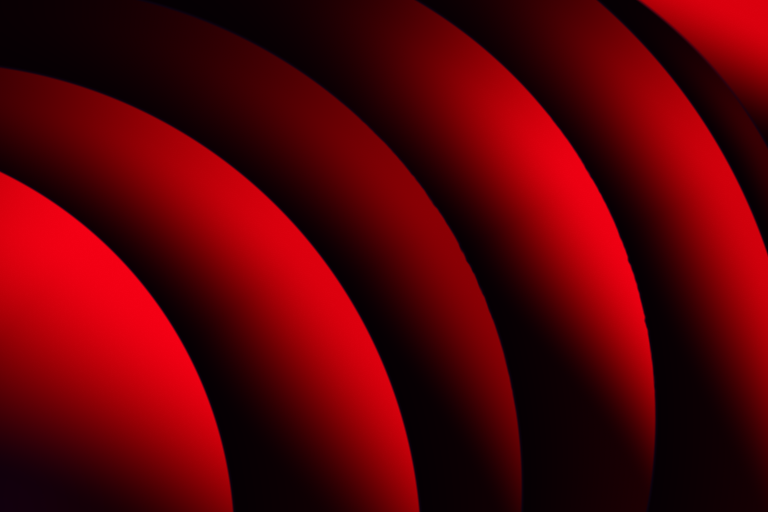
Give the GLSL for this background, as a Shadertoy shader.

```glsl
// Overlapping curved red sheets lit from the side, each shading the next.
// Discs are painted from the outermost inward; every band ramps from the
// shadow beside its inner neighbour to a bright rim that fades along the arc.

#define BANDS 6
#define EDGE_SOFT 0.0028
#define RIM_WIDTH 0.007
#define ROUGHNESS 0.0016
#define GRAIN 0.008
#define SHADOW_START 0.0
#define SHADOW_END 0.92
#define TERMINATOR 0.6
#define UPPER_LIFT 0.2
#define BOUNCE 0.12

const vec3 SHADOW_COLOR = vec3(0.018, 0.0, 0.010);
const vec3 RIM_COLOR = vec3(0.06, 0.015, 0.10);

// Centre and radius; the first entry is the hidden core of the inner sheet
const vec3 DISCS[7] = vec3[7](
    vec3(-0.349, -0.063, 0.250),
    vec3(-0.349, -0.063, 0.807),
    vec3(-0.138, -0.083, 0.961),
    vec3( 0.040,  0.048, 0.979),
    vec3( 0.336,  0.184, 0.944),
    vec3( 0.428,  0.144, 1.130),
    vec3( 0.730,  0.288, 0.878));

// Per band: highlight angle, upper falloff, lower falloff, peak level
const vec4 LIGHTS[6] = vec4[6](
    vec4(0.85, 0.70, 0.80, 0.84),
    vec4(0.68, 0.66, 0.68, 0.76),
    vec4(0.56, 0.56, 0.56, 0.47),
    vec4(0.52, 0.47, 0.54, 0.82),
    vec4(0.47, 0.40, 0.54, 0.72),
    vec4(0.52, 0.26, 0.50, 0.18));

float hash(vec2 p) {
    return fract(sin(dot(p, vec2(127.1, 311.7))) * 43758.5453);
}

float noise(vec2 p) {
    vec2 cell = floor(p);
    vec2 f = fract(p);
    f = f * f * (3.0 - 2.0 * f);
    return mix(mix(hash(cell), hash(cell + vec2(1, 0)), f.x),
               mix(hash(cell + vec2(0, 1)), hash(cell + vec2(1, 1)), f.x), f.y);
}

float discDistance(vec2 p, vec3 disc) {
    return length(p - disc.xy) - disc.z;
}

// Level to colour: deep red with a slight crimson shift in the highlights
vec3 redTone(float level) {
    return SHADOW_COLOR + vec3(level, 0.0, 0.09 * pow(level, 4.0));
}

float bandLevel(vec2 p, vec3 inner, vec3 outer, vec4 light) {
    float fromInner = max(discDistance(p, inner), 0.0);
    float fromOuter = max(-discDistance(p, outer), 0.0);
    float across = fromInner / max(fromInner + fromOuter, 1e-4);

    vec2 q = p - outer.xy;
    float angle = atan(q.y, q.x) - light.x;
    float above = max(angle, 0.0) / light.y;
    float below = max(-angle, 0.0) / light.z;

    // The shadow widens toward the lower end of the arc and thins at the top
    float shift = UPPER_LIFT * min(above, 1.0) - TERMINATOR * below * below;
    float lit = smoothstep(SHADOW_START, SHADOW_END, across + shift);
    float fade = exp(-above * above);
    return fade * light.w * (lit + BOUNCE * across);
}

void mainImage(out vec4 fragColor, in vec2 fragCoord) {
    vec2 p = fragCoord / iResolution.y;
    float soft = max(EDGE_SOFT, 0.75 / iResolution.y);

    // Far sheet in the upper right corner
    float farLight = 3.07 * (p.x - 1.27) + 6.14 * (p.y - 1.0);
    vec3 color = redTone(0.84 * smoothstep(-1.15, 0.4, farLight));

    // Sheets from back to front
    for (int i = BANDS - 1; i >= 0; i--) {
        vec3 outer = DISCS[i + 1];
        float d = discDistance(p, outer);

        // Torn fibres on the middle sheets
        if (i == 2 || i == 3) {
            float tear = noise(p * 110.0) * noise(p * 35.0 + 7.0);
            float along = smoothstep(0.85, 0.6, p.y) * smoothstep(0.1, 0.4, p.y);
            d += ROUGHNESS * along * (2.0 * tear - 0.4);
        }

        // Thin cool line just outside the cut edge
        float rim = 1.0 - smoothstep(0.0, RIM_WIDTH, abs(d));
        color = mix(color, RIM_COLOR, 0.6 * rim);

        float level = bandLevel(p, DISCS[i], outer, LIGHTS[i]);
        color = mix(color, redTone(level), 1.0 - smoothstep(-soft, soft, d));
    }

    // Violet reflection in the lower left corner, then fine grain
    color += vec3(0.03, 0.0, 0.04) * exp(-30.0 * dot(p, p));
    float grain = hash(floor(p * 512.0)) - 0.5;
    color += GRAIN * grain * color.r;
    fragColor = vec4(clamp(color, 0.0, 1.0), 1.0);
}
```
